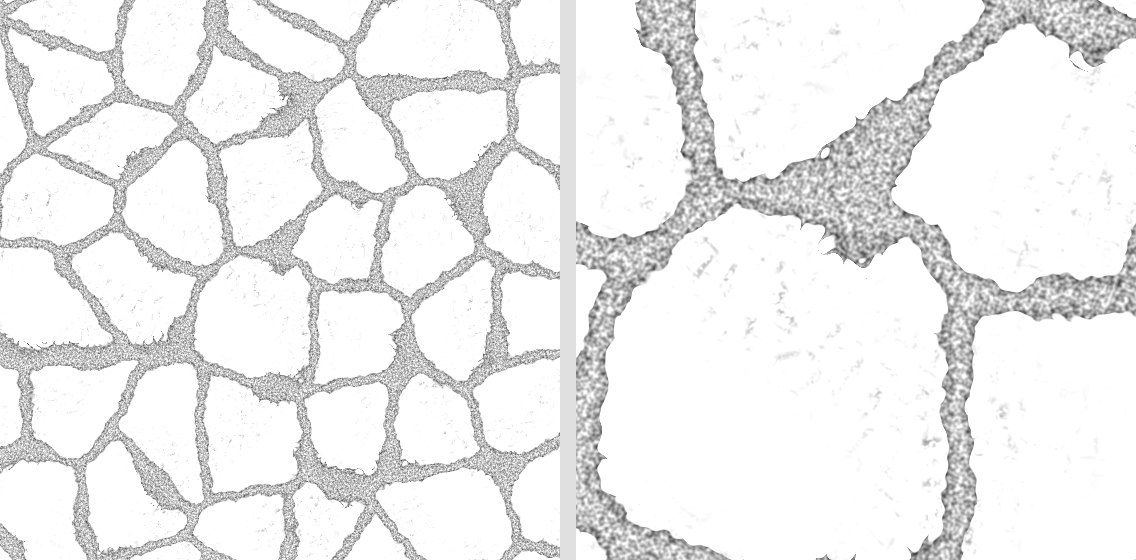
Left: the whole. Right: its middle third, enlarged.
Write a Shadertoy shader that draws this texture map.

```glsl
const float STONES       = 5.6;     // stones across the canvas
const float JITTER       = 0.86;    // irregularity of the stone layout
const float CORNER_ROUND = 0.07;    // rounding of stone corners, in stones
const float WARP         = 0.016;   // waviness of the joints
const float JOINT_HALF   = 0.0085;  // half width of a plain joint
const float BULGE_SIZE   = 0.018;   // extra half width where joints swell
const float RAGGED       = 0.0055;  // roughness of the joint outline
const float SPIKE        = 0.009;   // length of splinters on swollen parts
const float RIM_WIDTH    = 0.0042;  // dark band along the joint outline
const float RIM_DARK     = 0.30;
const float GRAIN        = 0.62;    // contrast of the mortar speckle
const float CHIP_DARK    = 0.32;    // strength of the marks on the stones
const float MORTAR       = 0.83;
const vec3  STONE_WHITE  = vec3(1.0);

vec2 hash2(vec2 p) {
    vec3 q = fract(p.xyx * vec3(0.1031, 0.1030, 0.0973));
    q += dot(q, q.yzx + 33.33);
    return fract((q.xx + q.yz) * q.zy);
}

mat2 rotation(float a) {
    return mat2(cos(a), sin(a), -sin(a), cos(a));
}

vec2 gradientAt(vec2 cell) {
    float a = 6.2832 * hash2(cell + 57.0).x;
    return vec2(cos(a), sin(a));
}

// Gradient noise, roughly -0.7 to 0.7
float noise(vec2 p) {
    vec2 i = floor(p), f = p - i;
    vec2 u = f * f * f * (f * (f * 6.0 - 15.0) + 10.0);
    vec2 e = vec2(1.0, 0.0);
    return mix(mix(dot(gradientAt(i), f),
                   dot(gradientAt(i + e.xy), f - e.xy), u.x),
               mix(dot(gradientAt(i + e.yx), f - e.yx),
                   dot(gradientAt(i + e.xx), f - e.xx), u.x), u.y);
}

float smoothMin(float a, float b, float k) {
    float h = max(k - abs(a - b), 0.0) / k;
    return min(a, b) - h * h * k * 0.25;
}

vec2 stoneCentre(vec2 cell) {
    return cell + 0.5 + JITTER * (hash2(cell + 11.0) - 0.5);
}

// Distance to the nearest stone border, and the id of the stone
float stoneBorder(vec2 p, out vec2 id) {
    vec2 base = floor(p), toNearest = vec2(0.0);
    float best = 1e3;
    for (int y = -1; y <= 1; y++)
    for (int x = -1; x <= 1; x++) {
        vec2 cell = base + vec2(x, y);
        vec2 r = stoneCentre(cell) - p;
        if (dot(r, r) < best) {
            best = dot(r, r);
            toNearest = r;
            id = cell;
        }
    }
    float border = 8.0;
    for (int y = -2; y <= 2; y++)
    for (int x = -2; x <= 2; x++) {
        if (x == 0 && y == 0) continue;
        vec2 r = stoneCentre(id + vec2(x, y)) - p;
        float d = dot(0.5 * (toNearest + r), normalize(r - toNearest));
        border = smoothMin(border, d, CORNER_ROUND);
    }
    return border;
}

void mainImage(out vec4 fragColor, in vec2 fragCoord) {
    vec2 uv = fragCoord / iResolution.y;
    float pixel = 1.0 / iResolution.y;

    // Wavy stone layout
    vec2 warp = vec2(noise(uv * 11.0 + 3.7), noise(uv * 11.0 + 41.3))
              + 0.4 * vec2(noise(uv * 31.0 + 8.1), noise(uv * 31.0 + 23.9));
    vec2 id;
    float border = stoneBorder((uv + WARP * warp) * STONES + 20.0, id) / STONES;

    // Joint width: swellings, ragged outline and splinters
    float bulge = smoothstep(0.02, 0.48, noise(uv * 9.0 + 70.0));
    float rough = noise(uv * 48.0 + 5.0) + 0.6 * noise(rotation(0.6) * uv * 115.0);
    float splinter = pow(1.0 - abs(noise(uv * 62.0 + 90.0)), 9.0);
    float width = JOINT_HALF + BULGE_SIZE * bulge + RAGGED * rough
                + SPIKE * splinter * (0.15 + bulge);
    float depth = width - border;
    float joint = smoothstep(-pixel, pixel, depth);

    // Speckled mortar with a dark rim
    float speckle = 0.65 * noise(rotation(0.4) * uv * 410.0)
                  + 0.55 * noise(rotation(1.1) * uv * 235.0 + 13.0);
    float rim = exp(-max(depth, 0.0) / RIM_WIDTH);
    float mortar = MORTAR - RIM_DARK * rim - 0.07 * bulge + GRAIN * speckle;

    // Faint chips, each stone with its own direction
    vec2 along = rotation(0.8 + 1.6 * (hash2(id).x - 0.5)) * uv;
    float patches = smoothstep(-0.15, 0.45, noise(uv * 8.0 + 31.0));
    float chips = smoothstep(0.20, 0.55, noise(along * vec2(130.0, 55.0)))
                + 0.6 * smoothstep(0.25, 0.55, noise(along.yx * vec2(210.0, 95.0) + 9.0));
    float broken = smoothstep(-0.15, 0.35, speckle + 0.5 * noise(uv * 40.0));
    float stone = 1.0 - CHIP_DARK * patches * chips * broken;

    float tone = mix(stone, clamp(mortar, 0.25, 1.0), joint);
    fragColor = vec4(STONE_WHITE * tone, 1.0);
}
```
